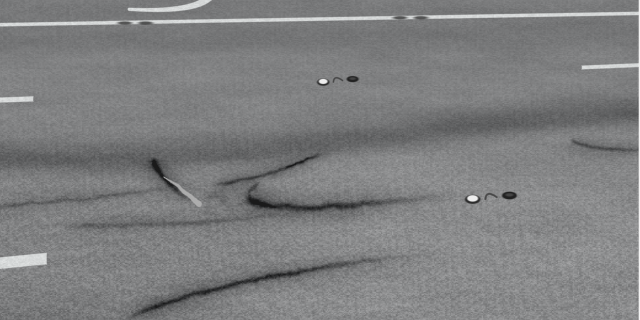
A WebGL 2 fragment shader for this texture:

```glsl
#version 300 es
precision highp float;
// Grey asphalt road with white lane paint, soft shaded bulges, dark cracks and
// small studs. Gradients shade the road, quadratic arcs carve the cracks, and
// hashed value noise adds grain. Units: canvas height = 1, x runs from 0 to 2.
uniform vec2 u_resolution;
out vec4 outColor;

float hash(vec2 p) {
    return fract(sin(dot(p, vec2(127.1, 311.7))) * 43758.5453);
}

float noise(vec2 p) {
    vec2 i = floor(p), f = fract(p);
    f = f * f * (3.0 - 2.0 * f);
    return mix(mix(hash(i), hash(i + vec2(1, 0)), f.x),
               mix(hash(i + vec2(0, 1)), hash(i + vec2(1, 1)), f.x), f.y);
}

float fbm(vec2 p) {
    float sum = 0.0, amp = 0.5;
    for (int i = 0; i < 4; i++) {
        sum += amp * noise(p);
        p = p * 2.03 + 7.1;
        amp *= 0.5;
    }
    return sum;
}

// Distance and parameter along an arc from a to b that passes through mid
vec2 arc(vec2 p, vec2 a, vec2 mid, vec2 b) {
    vec2 ctrl = 2.0 * mid - 0.5 * (a + b), from = a, best = vec2(9.0, 0.0);
    for (int i = 1; i <= 14; i++) {
        float t = float(i) / 14.0;
        vec2 to = mix(mix(a, ctrl, t), mix(ctrl, b, t), t);
        vec2 seg = to - from;
        float h = clamp(dot(p - from, seg) / dot(seg, seg), 0.0, 1.0);
        float d = length(p - from - seg * h);
        if (d < best.x) best = vec2(d, t + (h - 1.0) / 14.0);
        from = to;
    }
    return best;
}

// Dark core of a given width inside a soft halo, tapered at both ends
float crack(vec2 p, vec2 a, vec2 mid, vec2 b, float width, float core, float halo) {
    vec2 c = arc(p, a, mid, b);
    float taper = smoothstep(0.0, 0.18, c.y) * smoothstep(1.0, 0.55, c.y);
    float d = c.x / width, wide = c.x / (width * 4.0);
    return taper * (core * exp(-d * d) + halo * exp(-wide * wide));
}

float cover(float d, float px) {
    return smoothstep(px, -px, d);
}

// Slanted paint bar between a and b with upright ends
float bar(vec2 p, vec2 a, vec2 b, float halfHeight, float px) {
    float y = mix(a.y, b.y, (p.x - a.x) / (b.x - a.x));
    return cover(max(abs(p.y - y) - halfHeight, max(a.x - p.x, p.x - b.x)), px);
}

float ellipse(vec2 p, vec2 center, vec2 radius, float px) {
    return cover((length((p - center) / radius) - 1.0) * radius.y, px);
}

// White stud, small curl and dark disc in a row
vec3 studs(vec3 col, vec2 p, vec2 at, float s, float px) {
    vec2 q = (p - at) / s;
    float e = px / s;
    col = mix(col, vec3(0.13), 0.9 * ellipse(q, vec2(0.0, -0.001), vec2(0.024, 0.014), e));
    col = mix(col, vec3(0.93), ellipse(q, vec2(0.0, 0.002), vec2(0.017, 0.010), e));
    float curl = arc(q, vec2(0.04, 0.0), vec2(0.05, 0.016), vec2(0.075, 0.006)).x;
    col = mix(col, vec3(0.22), 0.8 * cover(curl - 0.003, e));
    col = mix(col, vec3(0.13), ellipse(q, vec2(0.115, 0.011), vec2(0.023, 0.012), e));
    return mix(col, vec3(0.33), 0.7 * ellipse(q, vec2(0.115, 0.013), vec2(0.012, 0.005), e));
}

void main() {
    vec2 p = gl_FragCoord.xy / u_resolution * vec2(2.0, 1.0);
    float px = 0.8 / u_resolution.y;

    // Road tone: darker far lane, lighter foreground to the right
    float tone = 0.475 + 0.035 * smoothstep(0.95, 0.72, p.y);
    tone += 0.035 * smoothstep(0.55, 0.35, p.y) * smoothstep(0.2, 1.3, p.x);
    tone -= 0.05 * smoothstep(0.13, -0.05, p.y - 0.12 * p.x) * smoothstep(1.0, 0.1, p.x);
    tone -= 0.03 * exp(-pow((p.y - 0.87 - 0.015 * p.x) / 0.035, 2.0));

    // Broad dark swell rising to the right
    float swell = p.y - 0.50 - 0.15 * smoothstep(0.3, 2.2, p.x);
    tone -= 0.125 * exp(-pow(swell / (swell > 0.0 ? 0.055 : 0.038), 2.0));
    tone += 0.025 * exp(-dot((p - vec2(1.3, 0.47)) / vec2(0.35, 0.06), (p - vec2(1.3, 0.47)) / vec2(0.35, 0.06)));

    // Asphalt streaks and grain, coarser in the foreground
    float grain = noise(p * vec2(150, 210)) + noise(p * vec2(260, 300) + 9.0) - 1.0;
    tone += grain * mix(0.095, 0.04, smoothstep(0.1, 0.9, p.y));
    tone += 0.07 * (fbm(p * vec2(5, 28)) - 0.47);

    // Cracks and folds, roughened by noise
    vec2 q = p + 0.014 * (vec2(fbm(p * 28.0), fbm(p * 28.0 + 40.0)) - 0.47);
    float dark = crack(q, vec2(0.76, 0.39), vec2(0.98, 0.352), vec2(1.50, 0.405), 0.010, 0.25, 0.13);
    dark += crack(q, vec2(0.66, 0.422), vec2(0.84, 0.458), vec2(1.08, 0.548), 0.006, 0.17, 0.09);
    dark += crack(q, vec2(0.88, 0.470), vec2(0.95, 0.497), vec2(1.02, 0.522), 0.004, 0.20, 0.02);
    dark += crack(q, vec2(0.36, -0.01), vec2(0.80, 0.125), vec2(1.46, 0.222), 0.008, 0.24, 0.11);
    dark += crack(q, vec2(0.48, 0.51), vec2(0.51, 0.447), vec2(0.63, 0.35), 0.009, 0.32, 0.10);
    dark += crack(q, vec2(-0.1, 0.345), vec2(0.30, 0.382), vec2(0.60, 0.425), 0.006, 0.10, 0.06);
    dark += crack(q, vec2(0.15, 0.295), vec2(0.56, 0.302), vec2(1.00, 0.340), 0.007, 0.09, 0.06);
    dark += crack(q, vec2(1.78, 0.567), vec2(1.88, 0.537), vec2(2.15, 0.525), 0.006, 0.15, 0.06);
    dark += crack(q, vec2(0.82, 0.43), vec2(0.785, 0.385), vec2(0.90, 0.345), 0.007, 0.16, 0.05);

    // Crumpled folds between the two main cracks
    vec2 fold = (p - vec2(0.70, 0.382)) / vec2(0.10, 0.045);
    dark += exp(-dot(fold, fold)) * (0.07 + 0.28 * (fbm(vec2(p.x + p.y, p.y - 0.3 * p.x) * vec2(45, 75)) - 0.42));
    vec3 col = max(vec3(tone - 0.003, tone, tone + 0.004) - dark, 0.10);

    // Exposed pale edge of the short crack
    vec2 chip = arc(q, vec2(0.515, 0.445), vec2(0.575, 0.405), vec2(0.622, 0.362));
    col = mix(col, vec3(0.70), 0.9 * cover(chip.x - 0.002 - 0.007 * chip.y, px));

    // Lane paint
    float paint = bar(p, vec2(-0.1, 0.921), vec2(2.1, 0.960), 0.0055, px);
    paint = max(paint, bar(p, vec2(-0.1, 0.684), vec2(0.104, 0.691), 0.008, px));
    paint = max(paint, bar(p, vec2(1.818, 0.789), vec2(2.1, 0.801), 0.006, px));
    paint = max(paint, bar(p, vec2(-0.1, 0.168), vec2(0.146, 0.192), 0.018, px));
    vec2 hook = arc(p, vec2(0.404, 0.971), vec2(0.575, 0.976), vec2(0.66, 1.015));
    paint = max(paint, cover(hook.x - 0.005 - 0.007 * hook.y, px));
    col = mix(col, vec3(0.84, 0.85, 0.85) + 0.05 * grain, paint);

    // Studs on the road and dark marks along the line
    col = studs(col, p, vec2(1.010, 0.744), 0.80, px);
    col = studs(col, p, vec2(1.477, 0.378), 1.0, px);
    for (int i = 0; i < 3; i++) {
        vec2 at = vec2(0.39 + 0.86 * float(i), 0.927 + 0.0165 * float(i));
        for (int j = 0; j < 2; j++)
            col = mix(col, vec3(0.2), 0.8 * ellipse(p, at + vec2(0.065 * float(j), 0.001), vec2(0.022, 0.005), px));
    }

    // Pale strip at the right border
    col = mix(col, vec3(0.95), cover(1.996 - p.x, px));
    outColor = vec4(col, 1.0);
}
```
